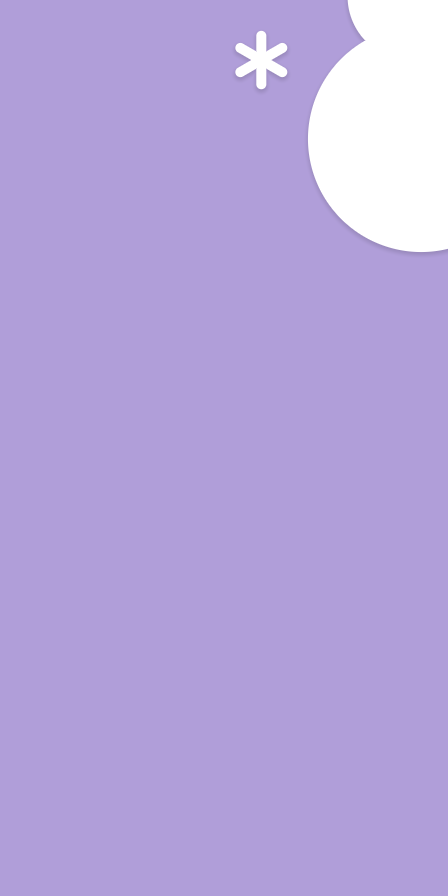
Reproduce this background procedurally as a WebGL 2 fragment shader.

```glsl
#version 300 es
precision highp float;
// Flat lavender backdrop with a white puffy cloud and a rounded six-armed snowflake in the upper right.
uniform vec2 u_resolution;
out vec4 outColor;

float circle(vec2 p, vec2 center, float radius) {
    return length(p - center) - radius;
}

// Three rounded bars crossing at the origin, 60 degrees apart
float snowflake(vec2 p, float halfLength, float thickness) {
    float d = 1e3;
    for (int i = 0; i < 3; i++) {
        float angle = radians(90.0 + 60.0 * float(i));
        vec2 dir = vec2(cos(angle), sin(angle));
        float along = clamp(dot(p, dir), -halfLength, halfLength);
        d = min(d, length(p - dir * along) - thickness);
    }
    return d;
}

// Distance to all white shapes; the canvas is 1 wide and 2 high
float whiteShapes(vec2 p) {
    float cloud = min(circle(p, vec2(0.940, 1.690), 0.2526),
                      circle(p, vec2(0.919, 2.008), 0.1432));
    return min(cloud, snowflake(p - vec2(0.5833, 1.866), 0.0540, 0.0112));
}

void main() {
    vec2 p = gl_FragCoord.xy / u_resolution * vec2(1.0, 2.0);
    float pixel = 1.0 / u_resolution.x;

    vec3 lavender = vec3(0.69, 0.62, 0.85);
    vec3 white = vec3(1.0);

    // Faint soft shadow cast slightly downward
    float shadow = 1.0 - smoothstep(-0.008, 0.011, whiteShapes(p + vec2(0.0, 0.005)));
    vec3 color = lavender * (1.0 - 0.14 * shadow);

    // White shapes with smooth edges
    float d = whiteShapes(p);
    color = mix(color, white, clamp(0.5 - d / pixel, 0.0, 1.0));

    outColor = vec4(color, 1.0);
}
```
